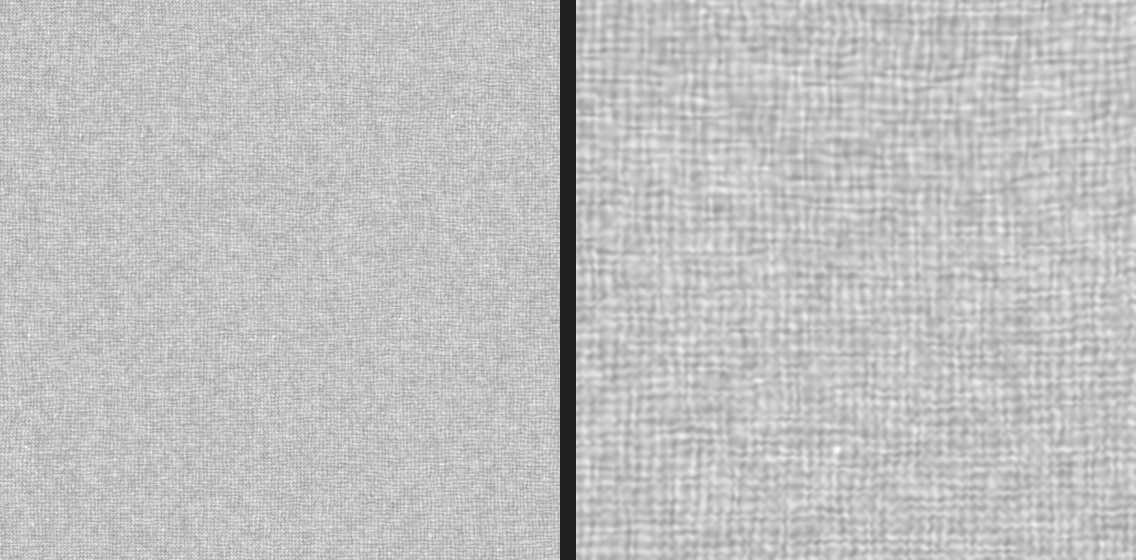
Left: the whole. Right: its middle third, enlarged.
Write a WebGL 1 fragment shader that draws this texture.

```glsl
precision highp float;
// Pale grey plain-weave cloth: a fine grid of crossing threads whose
// stitches lean one way or the other, each varied in depth by noise,
// with faint yarn streaks and a few bright slubs.

uniform vec2 u_resolution;

const float TAU = 6.2831853;

float hash(vec2 p) {
  vec3 q = fract(vec3(p.xyx) * 0.1031);
  q += dot(q, q.yzx + 33.33);
  return fract((q.x + q.y) * q.z);
}

// Smooth value noise, centred on zero (-0.5 to 0.5)
float noise(vec2 p) {
  vec2 cell = floor(p);
  vec2 f = fract(p);
  f = f * f * (3.0 - 2.0 * f);
  float low = mix(hash(cell), hash(cell + vec2(1.0, 0.0)), f.x);
  float high = mix(hash(cell + vec2(0.0, 1.0)), hash(cell + 1.0), f.x);
  return mix(low, high, f.y) - 0.5;
}

// Thread coordinates, one unit per thread, bent as in handled cloth
vec2 threadSpace(vec2 uv) {
  vec2 t = uv * 150.0;
  t += 1.2 * vec2(noise(uv * 7.0 + 3.0), noise(uv * 7.0 + 41.0));
  t += 0.55 * vec2(noise(t * vec2(0.9, 0.45) + 90.0),
                   noise(t * vec2(0.45, 0.9) + 170.0));
  return t;
}

// Rounded stitches with dark holes between them, uneven in depth
float weave(vec2 t, float lean) {
  vec2 wave = cos(TAU * t);
  vec2 side = sin(TAU * t);
  vec2 over = cos(0.5 * TAU * t);
  float depthX = 1.0 + 1.3 * noise(t * 0.7 + 57.0);
  float depthY = 1.0 + 1.3 * noise(t * 0.7 + 203.0);
  return 0.035 * depthX * wave.x + 0.040 * depthY * wave.y
       + 0.046 * lean * side.x * side.y
       + 0.014 * over.x * over.y;
}

// Uneven yarn: short streaks along both threads, stitches and fibres.
// Subtracting the coarser noise keeps the cloth evenly toned.
float yarn(vec2 t, vec2 uv) {
  float weft = noise(t * vec2(0.35, 1.0) + 230.0);
  float warp = noise(t * vec2(1.0, 0.35) + 310.0);
  float stitch = noise(t * 1.1 + 57.0);
  float cloud = noise(t * 0.3 + 400.0);
  float fibre = noise(uv * 300.0 + 11.0);
  return 0.042 * weft + 0.032 * warp + 0.085 * stitch
       + 0.012 * cloud + 0.085 * fibre;
}

// Sparse bright lint, one possible speck in each coarse cell
float slubs(vec2 uv) {
  vec2 p = uv * 13.0;
  vec2 cell = floor(p);
  vec2 centre = 0.15 + 0.7 * vec2(hash(cell + 5.0), hash(cell + 71.0));
  vec2 d = fract(p) - centre;
  float angle = TAU * hash(cell + 19.0);
  vec2 axis = vec2(cos(angle), sin(angle));
  vec2 local = vec2(dot(d, axis), dot(d, vec2(-axis.y, axis.x)));
  local *= vec2(22.0, 38.0);
  return exp(-dot(local, local)) * smoothstep(0.7, 1.0, hash(cell + 133.0));
}

void main() {
  vec2 uv = gl_FragCoord.xy / min(u_resolution.x, u_resolution.y);
  vec2 t = threadSpace(uv);

  // Stitches lean right above, left below, and straighten to the right
  float lean = 2.4 * (uv.y - 0.5) * (1.0 - 0.7 * uv.x)
             + 1.4 * noise(uv * 4.0 + 23.0);
  lean = clamp(lean, -1.0, 1.0);

  float grey = 0.762 + weave(t, lean) + yarn(t, uv);
  grey += 0.2 * slubs(uv);
  gl_FragColor = vec4(vec3(clamp(grey, 0.58, 0.97)), 1.0);
}
```
